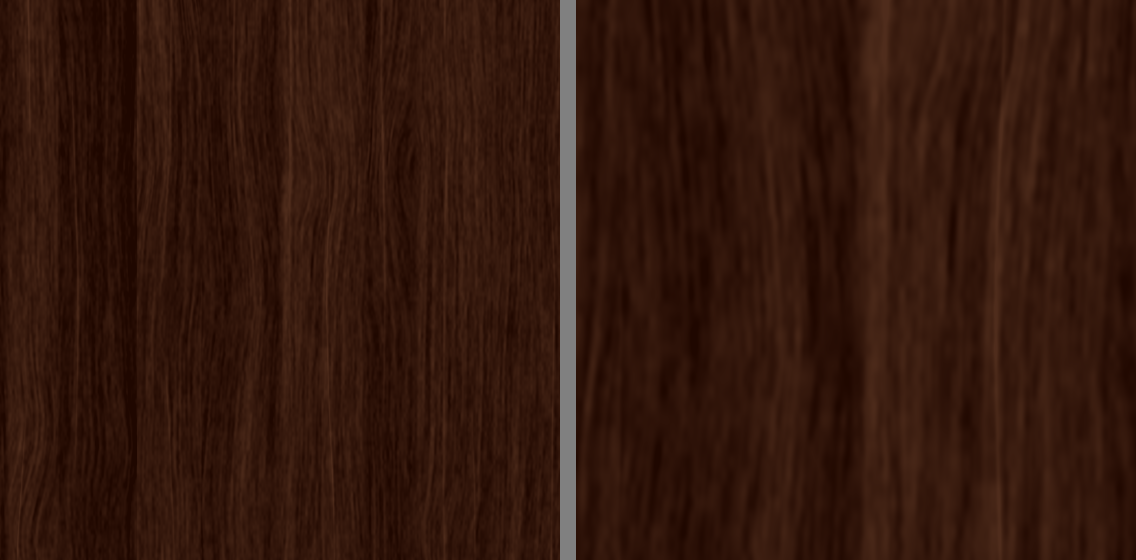
Left, the full canvas; right, a detail of the centre.
This texture is drawn by a WebGL 1 fragment shader. Its source:

```glsl
precision highp float;
// Dark walnut veneer: upright staves with wavy grain, long fibres and thin pale streaks.

uniform vec2 u_resolution;

#define DARK vec3(0.130, 0.034, 0.003)
#define LIGHT vec3(0.262, 0.137, 0.081)
#define BASE_TONE 0.53
#define STAVES 8.0
#define STAVE_CONTRAST 0.27
#define BAND_CONTRAST 0.52
#define GRAIN_CONTRAST 0.36
#define FIBRE_CONTRAST 0.46
#define WAVINESS 0.05
#define STREAKS 11
#define STREAK_GLOW 0.42

float hash(vec2 p) {
  vec3 q = fract(vec3(p.xyx) * 0.1031);
  q += dot(q, q.yzx + 33.33);
  return fract((q.x + q.y) * q.z);
}

float noise(vec2 p) {
  vec2 cell = floor(p);
  vec2 f = fract(p);
  f = f * f * (3.0 - 2.0 * f);
  float low = mix(hash(cell), hash(cell + vec2(1.0, 0.0)), f.x);
  float high = mix(hash(cell + vec2(0.0, 1.0)), hash(cell + vec2(1.0, 1.0)), f.x);
  return mix(low, high, f.y);
}

// Noise centred on zero
float swing(vec2 p) {
  return noise(p) - 0.5;
}

// Tone of one stave, from its broad bands down to its growth lines
float staveTone(vec2 p, float id) {
  vec2 offset = vec2(hash(vec2(id, 3.0)), hash(vec2(id, 8.0))) * 60.0;

  // Most grain runs straight, with a few strongly bent places
  float knotty = smoothstep(0.5, 0.85, noise(p * vec2(5.0, 3.5) + offset.yx));
  float wave = WAVINESS * (0.6 + 0.9 * knotty);
  float bend = swing(p * vec2(7.0, 2.6) + offset)
             + 0.25 * swing(p * vec2(12.0, 7.0) + offset.yx);
  float across = p.x + wave * bend;

  float tone = STAVE_CONTRAST * (mod(id, 2.0) - 0.5);
  tone += STAVE_CONTRAST * (hash(vec2(id, 11.0)) - 0.5);
  tone += BAND_CONTRAST * swing(vec2(across * 17.0, p.y * 0.8) + offset);
  tone += 0.5 * BAND_CONTRAST * swing(vec2(across * 42.0, p.y * 1.1) + offset.yx);

  // Long growth lines come and go along the stave
  float presence = 0.4 + 1.1 * noise(p * vec2(11.0, 2.5) + offset.yx);
  float lines = 0.8 * swing(vec2(across * 95.0, p.y * 1.4) + offset)
              + swing(vec2(across * 185.0, p.y * 2.6) + offset.yx);
  tone += GRAIN_CONTRAST * presence * lines;

  // Fibres and short pores follow the grain
  float fibre = 0.9 * swing(vec2(across * 250.0, p.y * 9.0) + offset)
              + swing(vec2(across * 225.0, p.y * 42.0) + offset.yx)
              + 0.6 * swing(vec2(p.x * 256.0, p.y * 120.0));
  return tone + FIBRE_CONTRAST * fibre;
}

// Thin pale streaks, each with a dark flank, that wander and fade along their length
float streakTone(vec2 p) {
  float glow = 0.0;
  for (int i = 0; i < STREAKS; i++) {
    float id = float(i);
    float centre = (id + 0.15 + 0.7 * hash(vec2(id, 21.0))) / float(STREAKS);
    centre += 0.022 * swing(vec2(id * 7.3, p.y * 2.2));
    centre += 0.003 * swing(vec2(id * 5.1, p.y * 8.0));
    float width = mix(0.0013, 0.0024, hash(vec2(id, 27.0)));
    float d = (p.x - centre) / width;
    float fade = smoothstep(0.3, 0.65, noise(vec2(id * 3.7 + 9.0, p.y * 2.0)));
    float broken = 0.65 + 0.4 * noise(vec2(id * 9.1, p.y * 30.0));
    float halo = 0.2 * exp(-0.05 * d * d);
    float flank = 0.4 * exp(-0.5 * (d - 3.0) * (d - 3.0));
    glow += fade * (broken * exp(-d * d) + halo - flank);
  }
  return STREAK_GLOW * glow;
}

void main() {
  vec2 p = gl_FragCoord.xy / u_resolution;

  // Nearest joint between staves, some crisp and some soft
  float x = p.x * STAVES;
  float joint = floor(x + 0.5);
  float edge = joint + 0.5 * (hash(vec2(joint, 31.0)) - 0.5);
  float softness = mix(0.012, 0.12, pow(hash(vec2(joint, 37.0)), 3.0));
  float side = smoothstep(edge - softness, edge + softness, x);

  float tone = BASE_TONE + streakTone(p);
  tone += mix(staveTone(p, joint + 2.0), staveTone(p, joint + 3.0), side);

  gl_FragColor = vec4(mix(DARK, LIGHT, clamp(tone, -0.05, 1.35)), 1.0);
}
```
